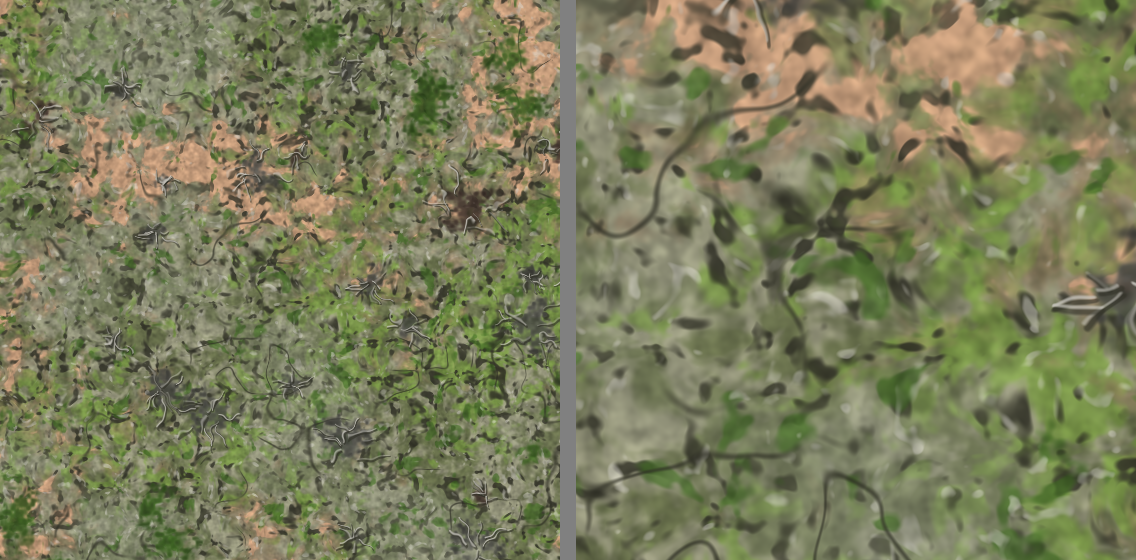
Left, the full canvas; right, a detail of the centre.
Write a Shadertoy shader that draws this texture.

```glsl
// Dry scrubland seen from above: mottled grass, bare soil and scattered shrubs.
// Layered value noise gives the ground cover; a jittered grid places shrubs,
// each one a ragged dark crown with pale, crooked dead twigs on top.

const vec3 OLIVE = vec3(0.40, 0.43, 0.29);
const vec3 STRAW = vec3(0.58, 0.58, 0.48);
const vec3 HAZE = vec3(0.56, 0.58, 0.49);
const vec3 GREEN = vec3(0.46, 0.58, 0.26);
const vec3 LEAF = vec3(0.24, 0.40, 0.13);
const vec3 SOIL = vec3(0.79, 0.62, 0.49);
const vec3 DUST = vec3(0.60, 0.49, 0.39);
const vec3 SHADE = vec3(0.19, 0.19, 0.15);
const vec3 DEAD_BROWN = vec3(0.31, 0.24, 0.21);
const vec3 DEAD_GREY = vec3(0.34, 0.34, 0.32);
const vec3 TWIG = vec3(0.78, 0.77, 0.74);

const float SHRUB_GRID = 7.0;
const int TWIG_COUNT = 10;

float hash(vec2 p) {
    vec3 q = fract(p.xyx * vec3(0.1031, 0.1030, 0.0973));
    q += dot(q, q.yzx + 33.33);
    return fract((q.x + q.y) * q.z);
}

float noise(vec2 p) {
    vec2 cell = floor(p), f = fract(p);
    f = f * f * (3.0 - 2.0 * f);
    float low = mix(hash(cell), hash(cell + vec2(1, 0)), f.x);
    float high = mix(hash(cell + vec2(0, 1)), hash(cell + vec2(1, 1)), f.x);
    return mix(low, high, f.y);
}

// Normalised sum of octaves, turned at each step to hide the lattice
float fbm(vec2 p, int octaves) {
    float sum = 0.0, weight = 0.5, total = 0.0;
    for (int i = 0; i < octaves; i++) {
        sum += weight * noise(p);
        total += weight;
        weight *= 0.5;
        p = mat2(1.6, 1.2, -1.2, 1.6) * p + 17.3;
    }
    return sum / total;
}

vec2 warp(vec2 p, float frequency, float amount) {
    vec2 q = p * frequency;
    return p + amount * (vec2(noise(q), noise(q + 41.7)) - 0.5);
}

float segment(vec2 p, vec2 a, vec2 b) {
    vec2 d = b - a;
    return length(p - a - d * clamp(dot(p - a, d) / dot(d, d), 0.0, 1.0));
}

float stroke(float dist, float width, float blur) {
    return 1.0 - smoothstep(width - blur, width + blur, dist);
}

// Grass, green growth, bare soil and fine litter
vec3 ground(vec2 p) {
    vec2 q = warp(p, 30.0, 0.018);
    float tone = 0.4 * fbm(q * 13.0, 4) + 0.6 * fbm(q * 60.0 + 7.0, 3);
    vec3 color = mix(OLIVE, STRAW, smoothstep(0.38, 0.62, tone));

    float growth = 0.45 * fbm(p * 5.0 + 23.0, 4) + 0.55 * fbm(q * 52.0 + 3.0, 3);
    color = mix(color, GREEN, 0.85 * smoothstep(0.51, 0.63, growth));

    float bare = 0.58 * fbm(p * 4.5 + 61.0, 4) + 0.42 * fbm(q * 36.0 + 9.0, 4);
    color = mix(color, DUST, 0.55 * smoothstep(0.50, 0.62, bare));
    color = mix(color, SOIL, 0.92 * smoothstep(0.61, 0.66, bare));

    float haze = smoothstep(0.46, 0.68, fbm(p * 4.0 + 85.0, 4));
    color = mix(color, HAZE, 0.5 * haze * (1.0 - smoothstep(0.58, 0.66, bare)));

    // Dark gaps, leafy tufts and pale stalks
    float litter = fbm(q * 85.0 + 31.0, 2);
    float gap = smoothstep(0.58, 0.80, litter + 0.3 * (fbm(p * 9.0, 3) - 0.5));
    color = mix(color, SHADE, gap * (0.85 - 0.35 * haze));
    color = mix(color, LEAF, 0.65 * smoothstep(0.66, 0.78, fbm(q * 42.0 + 77.0, 3)));
    color = mix(color, TWIG, 0.5 * smoothstep(0.70, 0.88, fbm(q * 95.0 + 52.0, 2)));

    // Thin dark fallen branches
    float ridge = abs(noise(q * 22.0 + 15.0) - 0.5);
    float branches = stroke(ridge, 0.025, 0.025) * smoothstep(0.54, 0.66, fbm(p * 11.0 + 38.0, 3));
    color = mix(color, SHADE, 0.65 * branches);
    return color * (0.80 + 0.40 * fbm(p * 120.0 + 5.0, 2));
}

// One shrub centred on the origin, drawn over the given colour
vec3 shrub(vec3 color, vec2 p, float radius, float seed, float blur) {
    float kind = hash(vec2(seed, 3.0));
    float ragged = 0.65 * fbm(p * 38.0 + seed, 3) + 0.35 * noise(p * 140.0 + seed);
    float crown = 1.0 - smoothstep(0.1, 0.75, length(p) / radius + 1.9 * (ragged - 0.5));
    vec3 crownColor = kind < 0.25 ? LEAF : mix(DEAD_GREY, DEAD_BROWN, step(0.75, kind));
    color = mix(color, crownColor * (0.45 + ragged), 0.85 * crown);
    if (kind < 0.25) return color;

    vec2 q = warp(p + seed, 60.0, 0.016) - seed;
    for (int i = 0; i < TWIG_COUNT; i++) {
        vec2 id = vec2(seed, float(i) + 10.0);
        float angle = 6.2832 * hash(id), spread = hash(id + 20.0);
        vec2 start = radius * 0.6 * spread * vec2(cos(angle), sin(angle));
        float heading = angle + 2.4 * (hash(id + 40.0) - 0.5);
        vec2 end = start + radius * (0.25 + 0.6 * hash(id + 60.0)) * vec2(cos(heading), sin(heading));
        float shadow = stroke(segment(q + vec2(-0.002, 0.003), start, end), 0.002, blur);
        float wood = stroke(segment(q, start, end), 0.0013, blur);
        color = mix(color, SHADE, 0.6 * shadow);
        color = mix(color, TWIG, wood * (0.25 + 0.6 * hash(id + 80.0)));
    }
    return color;
}

void mainImage(out vec4 fragColor, in vec2 fragCoord) {
    vec2 p = fragCoord / iResolution.y;
    float blur = max(0.0012, 0.7 / iResolution.y);
    vec3 color = ground(p);

    // Scatter shrubs over the neighbouring grid cells
    vec2 home = floor(p * SHRUB_GRID);
    for (int k = 0; k < 9; k++) {
        vec2 cell = home + vec2(k % 3 - 1, k / 3 - 1);
        float seed = 1.0 + 90.0 * hash(cell + 11.0);
        if (hash(cell + 29.0) > 0.58) continue;
        vec2 center = (cell + vec2(hash(cell + 47.0), hash(cell + 71.0))) / SHRUB_GRID;
        float size = hash(cell + 93.0);
        color = shrub(color, p - center, mix(0.026, 0.075, size * size), seed, blur);
    }
    fragColor = vec4(color, 1.0);
}
```
